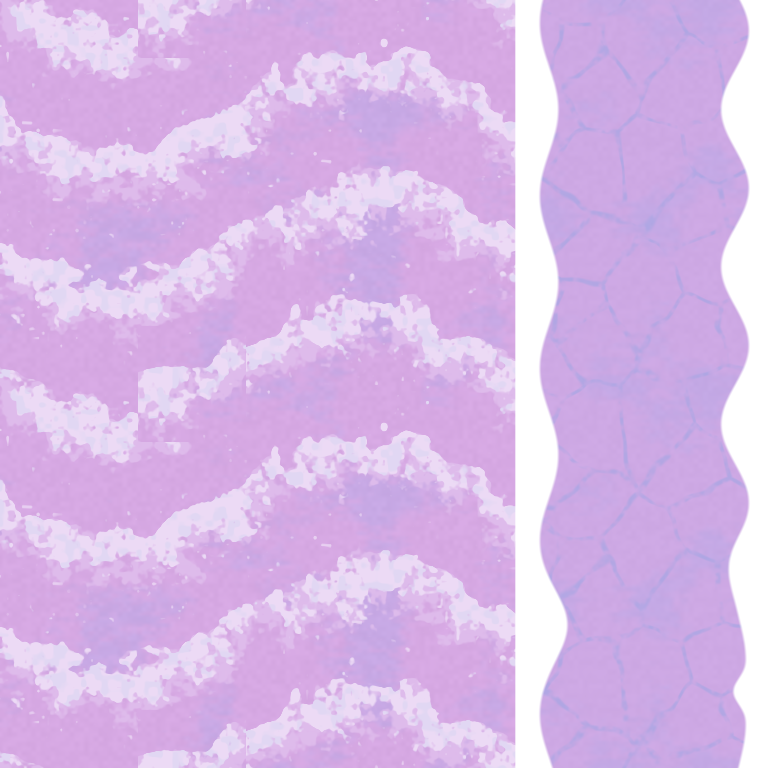
Give the GLSL for this pattern, as a three.js fragment shader.

```glsl
// Lilac sheet with six foamy wave crests beside a veined ribbon with wavy edges.
#define PANEL_WIDTH 0.671
#define WAVES 6.0
#define WAVE_HEIGHT 0.069
#define FIRST_CREST 0.132
#define ROUGHNESS 0.042
#define SOFT 0.0025
#define VEIN_CELLS 12.0
#define LILAC vec3(0.84, 0.66, 0.89)
#define PERIWINKLE vec3(0.74, 0.66, 0.90)
#define HAZE vec3(0.875, 0.74, 0.925)
#define FOAM vec3(0.925, 0.855, 0.96)
#define FOAM_BLUE vec3(0.87, 0.84, 0.95)

varying vec2 vUv;

const float TAU = 6.28318;

float hash(vec2 p) {
  return fract(sin(dot(p, vec2(127.1, 311.7))) * 43758.5);
}

// Value noise whose pattern repeats every half canvas downwards.
float noise(vec2 p, float cells) {
  p *= cells;
  float wrap = cells * 0.5;
  vec2 i = floor(p), f = fract(p);
  f = f * f * (3.0 - 2.0 * f);
  float y0 = mod(i.y, wrap), y1 = mod(i.y + 1.0, wrap);
  float top = mix(hash(vec2(i.x, y0)), hash(vec2(i.x + 1.0, y0)), f.x);
  float bottom = mix(hash(vec2(i.x, y1)), hash(vec2(i.x + 1.0, y1)), f.x);
  return mix(top, bottom, f.y);
}

float grain(vec2 p) {
  return 0.2 * noise(p, 36.0) + 0.3 * noise(p, 72.0)
       + 0.3 * noise(p, 124.0) + 0.2 * noise(p, 210.0);
}

// Lilac ground with faint bluish patches.
vec3 ground(vec2 p) {
  float patches = 0.6 * noise(p + 3.0, 14.0) + 0.4 * grain(p * vec2(0.6, 1.0) + 7.0);
  vec3 col = mix(LILAC, PERIWINKLE, 0.6 * smoothstep(0.54, 0.78, patches));
  return col + 0.025 * (noise(p, 160.0) - 0.5);
}

// Depth below the nearest crest, negative above it.
float crestDepth(vec2 p) {
  float crest = FIRST_CREST + WAVE_HEIGHT * sin(TAU * p.x / PANEL_WIDTH + 0.2);
  crest += ROUGHNESS * (noise(p, 26.0) - 0.5) + 0.5 * ROUGHNESS * (noise(p, 70.0) - 0.5);
  // Every third wave has a raised, sharply cut stretch.
  float raised = step(0.18, p.x) * step(p.x, 0.32) * step(fract(2.0 * p.y + 0.15), 0.3);
  crest -= 0.03 * raised;
  return (fract((p.y - crest) * WAVES + 0.3) - 0.3) / WAVES;
}

vec3 waves(vec2 p) {
  float d = crestDepth(p);
  float g = grain(p);
  float rise = smoothstep(-0.012, 0.004, d);
  float dense = rise * (1.0 - smoothstep(0.018, 0.072, d));
  float thin = rise * (1.0 - smoothstep(0.035, 0.11, d));
  vec3 col = ground(p);
  float haze = smoothstep(-0.09, 0.09, grain(p + 11.0) - mix(0.86, 0.42, thin));
  col = mix(col, HAZE, 0.9 * haze);
  float foam = smoothstep(-0.05, 0.06, g - mix(0.79, 0.39, dense));
  float tint = smoothstep(0.5, 0.75, noise(p + 5.0, 110.0));
  col = mix(col, mix(FOAM, FOAM_BLUE, 0.8 * tint), foam);
  // Stray flecks of spray around the crests.
  float spray = smoothstep(0.88, 0.97, noise(p + 9.0, 100.0))
              * smoothstep(0.55, 0.75, noise(p + 2.0, 20.0));
  return mix(col, FOAM, 0.8 * spray);
}

// Gap between the two nearest cell centres, repeating three times downwards.
float veinGap(vec2 p) {
  p *= VEIN_CELLS;
  vec2 cell = floor(p);
  float nearest = 9.0, second = 9.0;
  for (int j = -1; j <= 1; j++) {
    for (int i = -1; i <= 1; i++) {
      vec2 c = cell + vec2(float(i), float(j));
      vec2 id = vec2(c.x, mod(c.y, VEIN_CELLS / 3.0));
      float d = length(c + vec2(hash(id), hash(id + 17.0)) - p);
      second = min(second, max(nearest, d));
      nearest = min(nearest, d);
    }
  }
  return second - nearest;
}

vec3 ribbon(vec2 p) {
  vec2 bend = 0.012 * vec2(noise(p, 40.0), noise(p + 4.0, 40.0));
  float vein = 1.0 - smoothstep(0.02, 0.10, veinGap(p + bend));
  vein *= smoothstep(0.3, 0.7, grain(p + 6.0));
  vec3 col = mix(ground(p + 1.0), PERIWINKLE, 0.35);
  return mix(col, vec3(0.66, 0.65, 0.89), 0.75 * vein);
}

// Coverage of the ribbon between its two scalloped edges.
float ribbonMask(vec2 p) {
  float late = smoothstep(0.68, 0.8, p.y);
  float left = 0.715 - 0.012 * cos(TAU * (p.y - 0.03) / 0.225);
  left += 0.012 * exp(-pow((p.y - 0.81) / 0.05, 2.0));
  float turns = (p.y - 0.04) / 0.205 + 0.6 * smoothstep(0.85, 0.95, p.y);
  float right = mix(0.957, 0.963, late) + mix(0.018, 0.008, late) * cos(TAU * turns);
  return smoothstep(-SOFT, SOFT, p.x - left) * smoothstep(-SOFT, SOFT, right - p.x);
}

void main() {
  vec2 p = vec2(vUv.x, 1.0 - vUv.y);
  vec3 col = mix(vec3(1.0), ribbon(p), ribbonMask(p));
  float panel = 1.0 - smoothstep(PANEL_WIDTH - 0.001, PANEL_WIDTH + 0.001, p.x);
  gl_FragColor = vec4(mix(col, waves(p), panel), 1.0);
}
```
